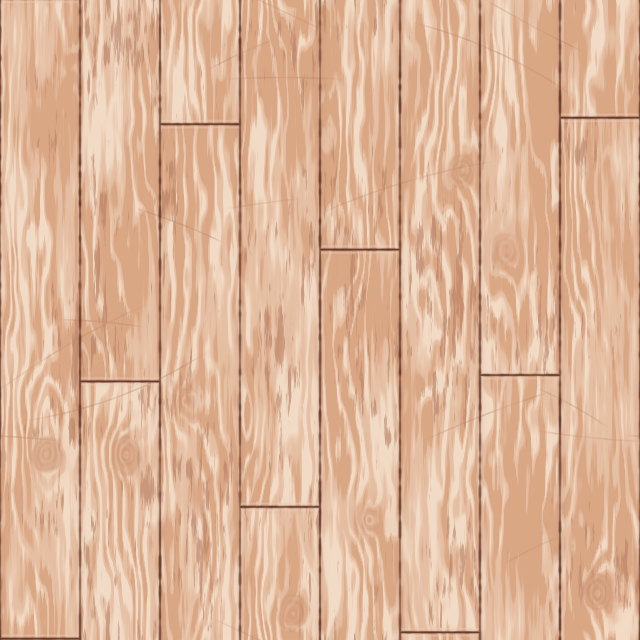
Write a Shadertoy shader that draws this texture.

```glsl
// Pale wooden floor of upright staggered planks with wavy grain, knots and scratches.
#define PLANKS 8.0
#define JOINT_START 0.002
#define JOINT_STEP 0.402
#define SEAM_HALF_WIDTH 0.0015
#define GRAIN_LINES 5.0
#define GRAIN_WARP 7.0
#define KNOT_RADIUS 0.024
#define SCRATCHES 16
#define SCRATCH_STRENGTH 0.38

const float TAU = 6.2832;
const vec3 CREAM = vec3(0.95, 0.86, 0.775);
const vec3 HONEY = vec3(0.90, 0.75, 0.64);
const vec3 TAN   = vec3(0.855, 0.655, 0.52);
const vec3 UMBER = vec3(0.72, 0.50, 0.39);
const vec3 GAP   = vec3(0.40, 0.23, 0.17);

float hash(vec2 p) {
    return fract(sin(dot(p, vec2(127.1, 311.7))) * 43758.5);
}

float noise(vec2 p) {
    vec2 i = floor(p), f = fract(p);
    f = f * f * (3.0 - 2.0 * f);
    vec2 e = vec2(0.0, 1.0);
    return mix(mix(hash(i), hash(i + e.yx), f.x),
               mix(hash(i + e.xy), hash(i + e.yy), f.x), f.y);
}

float fbm(vec2 p) {
    float sum = 0.0, amp = 0.533;
    for (int i = 0; i < 4; i++) {
        sum += amp * noise(p);
        p = p * 2.03 + 11.7;
        amp *= 0.5;
    }
    return sum;
}

// Wood of one plank; p is the place on it in canvas units.
vec3 wood(vec2 p, float id) {
    vec2 shift = vec2(id * 17.3, id * 5.9);

    // Knot: oval distance in radii, with a strength that varies by plank
    vec2 knotPos = vec2(mix(0.2, 0.8, hash(vec2(id, 1.0))) / PLANKS,
                        mix(0.1, 0.9, hash(vec2(id, 2.0))));
    float r = length((p - knotPos) * vec2(1.0, 0.8)) / KNOT_RADIUS;
    r += 0.25 * (noise(p * 60.0 + shift) - 0.5);
    float knot = smoothstep(1.15, 0.75, r) * mix(0.1, 0.8, hash(vec2(id, 3.0)));

    // Streaks, broad patches and arched growth lines
    float fibre = fbm(p * vec2(150.0, 9.0) + shift);
    float patches = fbm(p * vec2(22.0, 5.0) + shift + 40.0);
    float warp = fbm(p * vec2(12.0, 3.0) + shift + 80.0);
    float phase = p.x * PLANKS * GRAIN_LINES + GRAIN_WARP * warp
                + 0.5 * fibre + 2.5 * exp(-0.9 * r);
    float ring = 0.5 + 0.5 * sin(TAU * phase);
    float ringFade = smoothstep(0.25, 0.6, noise(p * vec2(26.0, 6.0) + shift + 120.0));

    float tone = 0.5 + 0.9 * (patches - 0.5) + 0.65 * (fibre - 0.5)
               + mix(0.12, 0.5, ringFade) * (ring * ring - 0.4);
    vec3 color = mix(TAN, HONEY, smoothstep(0.32, 0.48, tone));
    color = mix(color, CREAM, smoothstep(0.52, 0.78, tone));

    // Dark ragged stains
    float stain = fbm(p * vec2(190.0, 22.0) + shift + 160.0)
                + 0.8 * (fbm(p * vec2(14.0, 6.0) + shift + 200.0) - 0.5);
    color = mix(color, UMBER, 0.65 * smoothstep(0.68, 0.88, stain));

    // Knot body and its rings
    float knotRing = 0.5 + 0.5 * sin(r * 19.0);
    color = mix(color, mix(UMBER, TAN, 0.35 + 0.5 * knotRing), knot);
    return mix(color, TAN, 0.35 * exp(-0.5 * r * r));
}

// Coverage of thin bent scratches that wrap around the canvas.
float scratches(vec2 uv, float px) {
    float cover = 0.0;
    for (int i = 0; i < SCRATCHES; i++) {
        float id = float(i);
        vec2 center = vec2(hash(vec2(id, 11.0)), hash(vec2(id, 12.0)));
        float angle = 1.3 * (hash(vec2(id, 13.0)) - 0.5);
        float reach = mix(0.05, 0.17, hash(vec2(id, 14.0)));
        vec2 d = fract(uv - center + 0.5) - 0.5;
        d = mat2(cos(angle), -sin(angle), sin(angle), cos(angle)) * d;
        d.y += 1.6 * (hash(vec2(id, 15.0)) - 0.5) * d.x * d.x;
        float line = smoothstep(0.0007 + px, 0.0003, abs(d.y));
        line *= smoothstep(reach, reach * 0.6, abs(d.x));
        cover = max(cover, line * (0.4 + 0.6 * noise(vec2(d.x * 40.0, id))));
    }
    return cover;
}

void mainImage(out vec4 fragColor, in vec2 fragCoord) {
    vec2 uv = fragCoord / iResolution.xy;
    float px = 1.0 / iResolution.y;

    // Plank layout: one staggered end joint per column
    float column = floor(uv.x * PLANKS);
    float across = fract(uv.x * PLANKS) / PLANKS;
    float along = fract(uv.y - JOINT_START - JOINT_STEP * column);
    vec3 color = wood(vec2(across, along), column + 1.0);
    color = mix(color, UMBER, SCRATCH_STRENGTH * scratches(uv, px));

    // Seams: uneven width along the sides, firm line at the ends
    float edge = mod(floor(uv.x * PLANKS + 0.5), PLANKS);
    float wear = noise(vec2(uv.y * 110.0, edge * 7.0));
    float side = min(across, 1.0 / PLANKS - across) + 0.0012 * (wear - 0.5);
    float end = min(along, 1.0 - along) + 0.0006 * (noise(uv * 130.0) - 0.5);
    float gap = min(side, end);
    color = mix(color, CREAM, 0.4 * smoothstep(0.003, 0.0, abs(end - 0.005)));
    color = mix(color, UMBER, 0.4 * exp(-max(gap, 0.0) / 0.0035));
    float fade = mix(0.65, 1.0, noise(vec2(uv.y * 14.0, edge * 3.0 + 50.0)));
    float seam = smoothstep(px, -px, side - SEAM_HALF_WIDTH) * fade;
    seam = max(seam, smoothstep(px, -px, end - SEAM_HALF_WIDTH));
    color = mix(color, GAP, seam);

    fragColor = vec4(color, 1.0);
}
```
